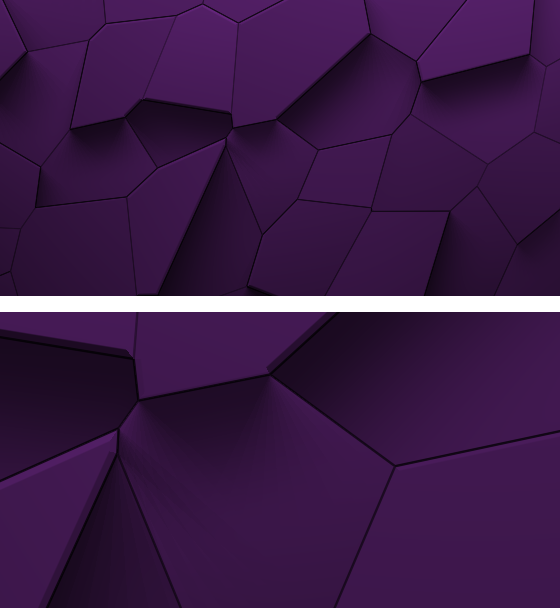
Top, the full canvas; bottom, a detail of the centre.
Reproduce this background procedurally as a Shadertoy shader.

```glsl
// Dark purple wall of irregular polygonal slabs at different depths, lit from above.

const int RAYS = 11;

// xy: site offset inside its grid square, z: slab height
vec3 hash32(vec2 p) {
    vec3 q = fract(vec3(p.xyx) * vec3(0.1031, 0.1030, 0.0973));
    q += dot(q, q.yxz + 33.33);
    return fract((q.xxy + q.yzz) * q.zyx);
}

void mainImage(out vec4 fragColor, in vec2 fragCoord) {
    vec2 uv = fragCoord / iResolution.xy;
    float cells = 3.3;
    float px = cells / iResolution.y;

    // Slabs lean clockwise and are longer along the rising diagonal
    mat2 lean = mat2(0.978, 0.208, -0.208, 0.978);
    mat2 toGrid = lean * mat2(1.02, -0.18, -0.18, 1.0);
    vec2 p = toGrid * (fragCoord * px) + vec2(31.0, 64.0);

    // Slab under this point
    vec2 home = floor(p), site = p;
    float height = 0.0, nearest = 1e3;
    for (int j = -2; j <= 2; j++)
    for (int i = -2; i <= 2; i++) {
        vec2 id = floor(p) + vec2(i, j);
        vec3 h = hash32(id);
        vec2 s = id + h.xy;
        float d = distance(p, s);
        if (d < nearest) { nearest = d; home = id; site = s; height = h.z; }
    }

    // Fan of rays toward a broad overhead light
    vec2 ray[RAYS];
    float hitDist[RAYS], hitDrop[RAYS];
    for (int r = 0; r < RAYS; r++) {
        float a = mix(-0.85, 0.45, float(r) / float(RAYS - 1));
        ray[r] = vec2(sin(a), cos(a));
        hitDist[r] = 1e3;
        hitDrop[r] = 0.0;
    }

    // Closest border, and the first neighbour met by each ray
    float edge = 1e3, rise = 0.0;
    vec2 outward = vec2(0.0, 1.0);
    for (int j = -2; j <= 2; j++)
    for (int i = -2; i <= 2; i++) {
        if (i == 0 && j == 0) continue;
        vec2 id = home + vec2(i, j);
        vec3 h = hash32(id);
        vec2 other = id + h.xy;
        vec2 n = (other - site) * toGrid;
        float d = dot(0.5 * (site + other) - p, other - site) / length(n);
        n = normalize(n);
        if (d < edge) { edge = d; outward = n; rise = height - h.z; }
        for (int r = 0; r < RAYS; r++) {
            float facing = dot(ray[r], n);
            float t = d / max(facing, 1e-4);
            if (facing > 0.0 && t < hitDist[r]) {
                hitDist[r] = t;
                hitDrop[r] = h.z - height;
            }
        }
    }

    // Soft shadow from taller slabs
    float shadow = 0.0;
    for (int r = 0; r < RAYS; r++) {
        float drop = hitDrop[r];
        float fade = 1.0 - smoothstep(0.0, 0.25 + 1.0 * max(drop, 0.0), hitDist[r]);
        shadow += fade * smoothstep(0.15, 0.45, drop) / float(RAYS);
    }

    // Face light: bright at the top, with a slight tilt per slab
    vec3 rnd = hash32(home + 71.0);
    float light = mix(0.61, 1.05, uv.y) - 0.4 * (uv.x - 0.62) * (uv.x - 0.62);
    light += 0.08 * (rnd.z - 0.5) + 0.08 * (height - 0.5);
    light += 0.12 * dot(p - site, rnd.xy - 0.5);
    light *= 1.0 - 0.62 * shadow;

    // Bevel on raised slabs: lit when facing up, dark when facing down
    float raised = smoothstep(0.25, 0.7, rise);
    float bevelWidth = 0.006 + 0.024 * raised;
    float bevel = raised * (1.0 - smoothstep(bevelWidth - px, bevelWidth + px, edge));
    light *= 1.0 + bevel * (outward.y > 0.0 ? 0.25 : 0.6) * outward.y;

    // Thin seam, deeper where the heights differ
    float seam = 1.0 - smoothstep(0.002, 0.004 + 0.8 * px, edge);
    light *= 1.0 - seam * mix(0.3, 0.75, smoothstep(0.0, 0.4, abs(rise)));

    fragColor = vec4(vec3(0.30, 0.113, 0.37) * light, 1.0);
}
```
